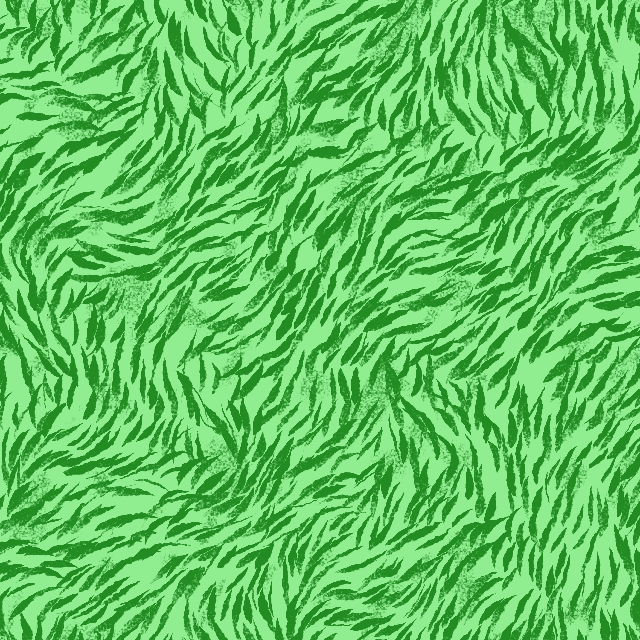
Write a three.js fragment shader that draws this texture.

```glsl
// Grassy fur: tufts of curved, grainy dry-brush blades in dark green on light green.
#define LEAN 1.08          // mean blade direction, radians from horizontal
#define SWIRL 2.9          // how far the direction field turns
#define BEND 0.75          // curvature of the blades
#define CELL vec2(0.0185, 0.050)
#define BLADE_LENGTH 0.037 // half length
#define BLADE_WIDTH 0.0073 // half width
#define GRAIN_SCALE 420.0
#define LIGHT_GREEN vec3(0.565, 0.933, 0.565)
#define DARK_GREEN vec3(0.133, 0.545, 0.133)

varying vec2 vUv;

float hash(vec2 p) {
  vec3 q = fract(p.xyx * 0.1031);
  q += dot(q, q.yzx + 33.33);
  return fract((q.x + q.y) * q.z);
}

float noise(vec2 p) {
  vec2 i = floor(p);
  vec2 f = fract(p);
  f = f * f * (3.0 - 2.0 * f);
  return mix(mix(hash(i), hash(i + vec2(1.0, 0.0)), f.x),
             mix(hash(i + vec2(0.0, 1.0)), hash(i + vec2(1.0, 1.0)), f.x), f.y);
}

// Turn away from the mean direction, shared by neighbouring blades
float turnField(vec2 p) {
  float broad = noise(p * 6.5 + 17.0) - 0.5;
  float fine = noise(p * 14.0 + 41.0) - 0.5;
  return SWIRL * (0.75 * broad + 0.4 * fine);
}

// Ink density of one blade; d is the offset from its middle
float blade(vec2 d, float turn, float bend, vec2 size, float dryness) {
  vec2 along = vec2(sin(turn), cos(turn));
  float t = dot(d, along) / size.y;
  float s = dot(d, vec2(along.y, -along.x)) - bend * size.y * (t * t - 0.3);
  float taper = pow(max(1.0 - t * t, 0.0), 0.75) * (1.0 - 0.28 * t);
  float inside = size.x * taper - abs(s);
  // One flank is crisp, the other fades out
  float feather = mix(0.0016, 0.0055, smoothstep(-0.3, 0.6, s / size.x));
  float ink = smoothstep(0.0, 1.0, inside / feather);
  return ink * (1.0 - dryness * smoothstep(0.3, -1.0, t));
}

// Densest blade over a staggered, jittered grid
float bladeLayer(vec2 p, vec2 cell, vec2 size, float stray, float share, float seed) {
  float ink = 0.0;
  float column = floor(p.x / cell.x);
  for (int i = -3; i <= 3; i++) {
    float x = column + float(i);
    float stagger = hash(vec2(x, seed));
    float row = floor(p.y / cell.y - stagger);
    for (int j = -1; j <= 1; j++) {
      vec2 id = vec2(x, row + float(j));
      vec2 key = id + seed;
      float pick = hash(key + 71.0);
      float vary = hash(key + 133.0);
      vec2 jitter = vec2(hash(key + 19.0), hash(key + 47.0)) - 0.5;
      vec2 middle = (id + vec2(0.5, 0.5 + stagger) + jitter * vec2(0.55, 0.5)) * cell;
      float turn = turnField(middle) + stray * (hash(key + 211.0) - 0.5);
      float bend = BEND * (noise(middle * 8.0 + 90.0) - 0.5) + 0.2 * (vary - 0.5);
      vec2 scale = size * vec2(0.7 + 0.6 * pick / share, 0.7 + 0.45 * vary);
      float density = mix(0.66, 1.0, hash(key + 307.0));
      float stroke = blade(p - middle, turn, bend, scale, 0.5 * vary);
      ink = max(ink, stroke * density * step(pick, share));
    }
  }
  return ink;
}

void main() {
  // Frame whose y axis follows the mean blade direction
  vec2 up = vec2(cos(LEAN), sin(LEAN));
  vec2 p = vec2(dot(vUv, vec2(up.y, -up.x)), dot(vUv, up));

  // Hand-drawn wobble and ragged edges
  vec2 wobble = vec2(noise(p * 24.0), noise(p * 24.0 + 57.0)) - 0.5;
  vec2 ragged = vec2(noise(p * 170.0), noise(p * 170.0 + 83.0)) - 0.5;
  vec2 q = p + 0.009 * wobble + 0.0028 * ragged;

  // Broad blades, then a few long thin strays
  float ink = bladeLayer(q, CELL, vec2(BLADE_WIDTH, BLADE_LENGTH), 0.3, 0.94, 3.0);
  float strays = bladeLayer(q, CELL * vec2(2.0, 1.5), vec2(0.0036, 0.046), 1.0, 0.4, 29.0);
  ink = max(ink, 0.9 * strays);

  // Faint dry smudges between the blades
  float smudge = smoothstep(0.56, 0.85, noise(p * vec2(34.0, 17.0) + 5.0));
  ink = max(ink, 0.42 * smudge);

  // Speckle that breaks the thin ink into grain
  float grain = mix(noise(vUv * GRAIN_SCALE), hash(floor(vUv * GRAIN_SCALE * 1.2)), 0.35);
  float threshold = mix(0.24, 0.78, grain);
  float cover = smoothstep(threshold - 0.22, threshold + 0.22, ink);
  gl_FragColor = vec4(mix(LIGHT_GREEN, DARK_GREEN, cover), 1.0);
}
```
